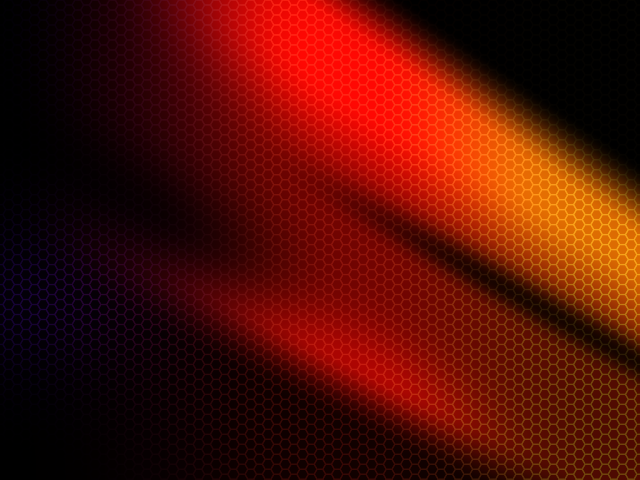
A WebGL 2 fragment shader for this background:

```glsl
#version 300 es
precision highp float;
// Diagonal streaks of red and amber light behind a fine honeycomb mesh.
// Each streak is a soft profile around a sloping line; the mesh is a
// hexagon distance field tinted from violet at the left to gold at the right.
uniform vec2 u_resolution;
out vec4 outColor;

// Mesh: cell height and half line width (share of the cell)
const float CELL = 0.0208;
const float LINE = 0.075;
const float LINE_OPACITY = 0.8;

// Sloping lines as (slope, offset), measured downward from the top
const vec2 SHADOW_EDGE = vec2(0.70, -0.505);
const vec2 MAIN_RIDGE  = vec2(0.60, -0.260);
const vec2 DARK_STREAK = vec2(0.557, 0.014);
const vec2 HOLLOW      = vec2(0.50, 0.280);
const vec2 LOW_RIDGE   = vec2(0.52, 0.375);
const vec2 LOW_EDGE    = vec2(0.48, 0.450);

const vec3 CRIMSON = vec3(0.90, 0.01, 0.09);
const vec3 RED     = vec3(0.95, 0.03, 0.01);
const vec3 AMBER   = vec3(0.92, 0.45, 0.01);
const vec3 VIOLET  = vec3(0.24, 0.03, 0.62);
const vec3 MAGENTA = vec3(0.60, 0.05, 0.30);
const vec3 SCARLET = vec3(1.00, 0.16, 0.09);
const vec3 GOLD    = vec3(1.00, 0.70, 0.12);

// Signed drop below a sloping line
float below(vec2 p, vec2 line) {
    return p.y - line.x * p.x - line.y;
}

// Bell profile with separate widths above and below its ridge
float bell(float d, float above, float under) {
    float t = d / (d < 0.0 ? above : under);
    return exp(-t * t);
}

// Distance to the border of a flat-topped hexagon, in cell heights
float hexBorder(vec2 p) {
    vec2 period = vec2(1.7320508, 1.0);
    vec2 a = mod(p, period) - 0.5 * period;
    vec2 b = mod(p - 0.5 * period, period) - 0.5 * period;
    vec2 q = abs(dot(a, a) < dot(b, b) ? a : b);
    return 0.5 - max(q.y, dot(q, vec2(0.8660254, 0.5)));
}

void main() {
    vec2 p = gl_FragCoord.xy / u_resolution.y;
    p.y = 1.0 - p.y;

    // Shadows that cut the light
    float lit = smoothstep(-0.09, 0.07, below(p, SHADOW_EDGE));
    float streak = bell(below(p, DARK_STREAK), 0.045, 0.04) * smoothstep(0.5, 1.05, p.x);
    float hollow = bell(below(p, HOLLOW), 0.13, 0.11) * (1.0 - smoothstep(0.3, 0.78, p.x));
    float low = smoothstep(-0.05, 0.09, below(p, LOW_EDGE));

    // Streaks of light
    float mainBand = bell(below(p, MAIN_RIDGE), 0.32, 0.17) * smoothstep(0.18, 0.66, p.x);
    float lowBand = bell(below(p, LOW_RIDGE), 0.10, 0.06)
                  * smoothstep(0.25, 0.65, p.x) * (1.0 - smoothstep(0.8, 1.15, p.x));
    float body = 0.46 * smoothstep(0.0, 0.72, p.x) * (1.0 - 0.3 * smoothstep(0.8, 1.3, p.x));
    float light = body * (1.0 - 0.85 * low) + 0.62 * mainBand + 0.26 * lowBand;
    light *= lit * (1.0 - 0.8 * streak) * (1.0 - 0.8 * hollow);

    // Cell colour
    float warm = smoothstep(0.78, 1.15, p.x) * mix(0.22, 1.0, mainBand);
    vec3 fill = mix(mix(CRIMSON, RED, smoothstep(0.2, 0.6, p.x)), AMBER, warm);
    vec3 color = fill * light;

    // Mesh colour and brightness
    vec3 tint = mix(VIOLET, MAGENTA, smoothstep(0.0, 0.25, p.x));
    tint = mix(tint, SCARLET, smoothstep(0.2, 0.6, p.x));
    tint = mix(tint, GOLD, smoothstep(0.72, 1.25, p.x));
    float corner = smoothstep(0.15, 0.75, p.x + 1.05 - p.y);
    float ambient = 0.19 * corner * (1.0 - 0.75 * hollow) * (1.0 - 0.4 * streak);
    ambient *= mix(0.12, 1.0, lit) * smoothstep(-0.1, 0.3, p.x);
    float mesh = ambient + 0.85 * light;
    vec2 violetOffset = (p - vec2(0.06, 0.63)) / vec2(0.26, 0.15);
    float violetGlow = exp(-dot(violetOffset, violetOffset));
    vec3 meshColor = tint * mesh + mix(VIOLET, MAGENTA, p.x) * 0.4 * violetGlow;

    // Lay the mesh over the cells
    float pixel = 1.0 / (u_resolution.y * CELL);
    float border = hexBorder(p / CELL);
    float line = 1.0 - smoothstep(LINE - 0.5 * pixel, LINE + 0.5 * pixel, border);
    color += VIOLET * 0.05 * violetGlow;
    color = mix(color, max(color, meshColor), line * LINE_OPACITY);
    outColor = vec4(color, 1.0);
}
```
